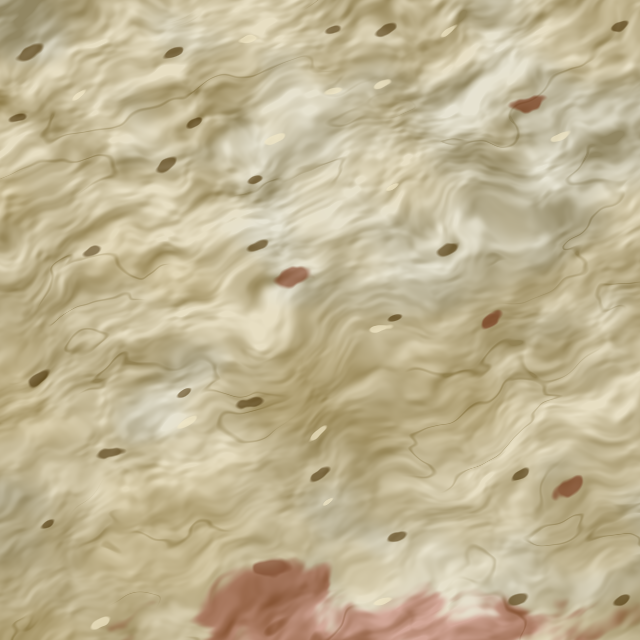
Write a Shadertoy shader that draws this texture.

```glsl
const vec3 DARK = vec3(0.63, 0.57, 0.40);
const vec3 LIGHT = vec3(0.85, 0.81, 0.69);
const vec3 COOL = vec3(0.76, 0.75, 0.68);
const vec3 OCHRE = vec3(0.72, 0.65, 0.46);
const vec3 RED = vec3(0.66, 0.45, 0.36);
const vec3 PIT = vec3(0.43, 0.35, 0.19);
const vec3 CHIP = vec3(0.55, 0.35, 0.24);
const vec3 FLAKE = vec3(0.95, 0.91, 0.78);

const float GRAIN_ANGLE = 0.42;
const vec2 BROAD_SCALE = vec2(3.0, 5.5);
const vec2 STREAK_SCALE = vec2(12.0, 27.0);
const vec2 FINE_SCALE = vec2(27.0, 58.0);
const vec2 RED_CENTER = vec2(0.58, 0.02);
const vec2 RED_RADIUS = vec2(0.25, 0.085);
const float MEAN_TONE = 0.62;

float hash(vec2 p) {
    return fract(sin(dot(p, vec2(127.1, 311.7))) * 43758.5453);
}

mat2 turn(float a) {
    return mat2(cos(a), -sin(a), sin(a), cos(a));
}

float noise(vec2 p) {
    vec2 i = floor(p), f = fract(p);
    f = f * f * f * (f * (f * 6.0 - 15.0) + 10.0);
    return mix(mix(hash(i), hash(i + vec2(1, 0)), f.x),
               mix(hash(i + vec2(0, 1)), hash(i + vec2(1, 1)), f.x), f.y);
}

float fbm(vec2 p, int octaves) {
    float sum = 0.0, amp = 0.5, total = 0.0;
    for (int i = 0; i < octaves; i++) {
        sum += amp * noise(p);
        total += amp;
        amp *= 0.5;
        p = turn(0.25) * p * 2.03 + 17.3;
    }
    return sum / total;
}

// Coverage of ragged ellipses, at most one per grid cell
float scatter(vec2 p, float cells, float chance, vec2 radius, float seed) {
    vec2 id = floor(p * cells);
    vec2 key = id + seed;
    vec2 jitter = vec2(hash(key + 3.1), hash(key + 7.7)) - 0.5;
    vec2 d = p - (id + 0.5 + 0.5 * jitter) / cells;
    d = turn(GRAIN_ANGLE + 0.5 * (hash(key + 5.3) - 0.5)) * d;
    float size = mix(0.55, 1.0, hash(key + 9.2));
    float r = length(d / (radius * size));
    r += 0.5 * (noise(p * 75.0 + seed) - 0.5);
    return step(hash(key), chance) * (1.0 - smoothstep(0.65, 1.05, r));
}

void mainImage(out vec4 fragColor, in vec2 fragCoord) {
    vec2 uv = fragCoord / iResolution.xy;

    // Warped coordinates along the grain
    vec2 warp = vec2(fbm(uv * 7.0, 3), fbm(uv * 7.0 + 41.0, 3)) - 0.5;
    vec2 q = turn(GRAIN_ANGLE) * (uv + 0.09 * warp);

    // Broad patches, streaks and fine relief
    float broad = fbm(q * BROAD_SCALE + 4.0, 4) - 0.5;
    float streak = fbm(q * STREAK_SCALE + 23.0, 3) - 0.5;
    vec2 f = q * FINE_SCALE;
    float fine = fbm(f, 2) - 0.5;
    float relief = fine - fbm(f + vec2(0.15, -0.45), 2) + 0.5;
    float rough = mix(0.7, 1.15, smoothstep(0.1, 0.75, uv.y + 2.0 * broad));
    float tone = MEAN_TONE + 0.28 * (0.5 - uv.y) + 1.25 * broad;
    tone += rough * (1.5 * streak + 0.45 * fine + 0.55 * relief);

    // Thin broken creases
    float vein = abs(fbm(q * vec2(6.0, 13.0) + 61.0, 3) - 0.5);
    float broken = smoothstep(0.5, 0.7, noise(q * 9.0 + 12.0));
    tone -= 0.4 * broken * (1.0 - smoothstep(0.0, 0.025, vein));

    // Stone colour with cool and ochre drifts
    tone = clamp(tone, -0.25, 1.25);
    vec3 color = mix(DARK, LIGHT, tone);
    vec3 shade = (LIGHT - DARK) * (tone - MEAN_TONE);
    float drift = fbm(uv * vec2(4.0, 5.0) + 30.0, 3);
    color = mix(color, COOL + shade, 0.6 * smoothstep(0.55, 0.75, drift));
    color = mix(color, OCHRE + shade, 0.4 * smoothstep(0.45, 0.25, drift));

    // Red stain at the lower edge
    float edge = length((uv - RED_CENTER) / RED_RADIUS);
    edge += 1.6 * streak + 4.0 * warp.x * 0.4;
    float stain = 1.0 - smoothstep(0.65, 1.15, edge);
    color = mix(color, RED + 1.1 * shade, 0.85 * stain);

    // Bright flakes, dark pits and red-brown chips
    vec2 s = uv + 0.015 * warp;
    float flakes = scatter(s, 11.0, 0.16, vec2(0.022, 0.007), 53.0);
    float pits = scatter(s, 9.0, 0.3, vec2(0.023, 0.010), 11.0);
    float chips = scatter(s, 3.0, 0.4, vec2(0.036, 0.016), 29.0);
    color = mix(color, FLAKE, 0.7 * flakes);
    color = mix(color, PIT + 0.5 * shade, 0.85 * pits);
    color = mix(color, CHIP + 0.5 * shade, 0.85 * chips);

    fragColor = vec4(clamp(color, 0.0, 1.0), 1.0);
}
```
